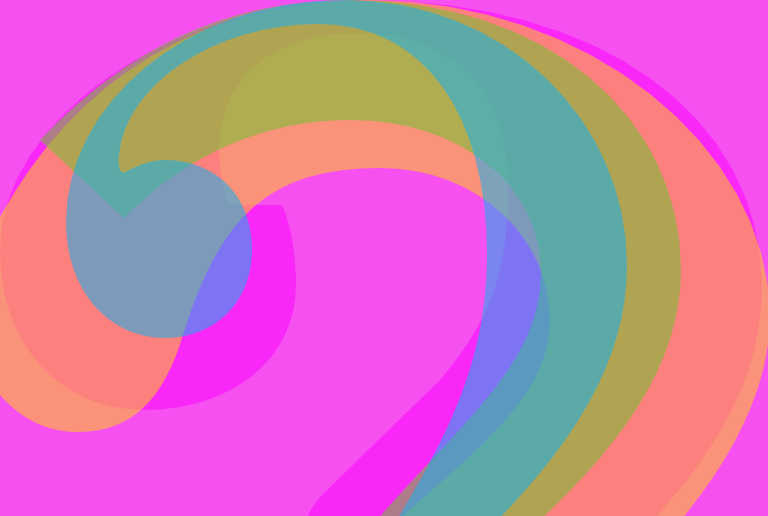
Write a Shadertoy shader that draws this background.

```glsl
// Draws four translucent, overlapping curled ribbons on a flat pink ground.

#define SHEET vec2(768, 516)   // drawing units across the canvas, y downward
#define STEPS 16               // chords per curve
#define OPACITY 0.55           // opacity of each ribbon
#define GROUND vec3(0.965, 0.314, 0.941)
#define MAGENTA vec3(0.985, 0.027, 1.0)
#define AMBER vec3(1.0, 0.784, 0.098)
#define LEAF vec3(0.447, 0.757, 0.190)
#define AZURE vec3(0.090, 0.690, 0.933)

// Pen state: the point being shaded, the outline so far and its nearest edge
vec2 point, pen, origin;
float side, nearest;

void moveTo(vec2 a) {
    pen = origin = a;
    side = -1.0;
    nearest = 1e9;
}

// Add a straight edge: flip the side at each crossing, keep the least distance
void lineTo(vec2 b) {
    vec2 e = b - pen, w = point - pen;
    vec2 d = w - e * clamp(dot(w, e) / max(dot(e, e), 1e-6), 0.0, 1.0);
    nearest = min(nearest, dot(d, d));
    if ((pen.y > point.y) != (b.y > point.y) && w.x < e.x * w.y / e.y) side = -side;
    pen = b;
}

// Add a cubic curve with two control points
void curveTo(vec2 b, vec2 c, vec2 d) {
    vec2 a = pen;
    for (int i = 1; i <= STEPS; i++) {
        float t = float(i) / float(STEPS), s = 1.0 - t;
        lineTo(s * s * s * a + 3.0 * s * t * (s * b + t * c) + t * t * t * d);
    }
}

// Close the outline and blend its smooth-edged fill over the colour below
vec3 fill(vec3 below, vec3 ink, float pixel) {
    lineTo(origin);
    float coverage = clamp(0.5 + side * sqrt(nearest) / pixel, 0.0, 1.0);
    return mix(below, ink, OPACITY * coverage);
}

// Wide ribbon with a square-cut bulb
void magentaRibbon() {
    moveTo(vec2(635, 540));
    curveTo(vec2(715, 455), vec2(762, 380), vec2(762, 285));
    curveTo(vec2(760, 115), vec2(600, 0), vec2(365, 0));
    curveTo(vec2(170, 0), vec2(0, 120), vec2(0, 250));
    curveTo(vec2(0, 345), vec2(60, 410), vec2(145, 410));
    curveTo(vec2(230, 410), vec2(296, 360), vec2(296, 285));
    curveTo(vec2(296, 255), vec2(291, 225), vec2(282, 205));
    lineTo(vec2(228, 205));
    curveTo(vec2(222, 187), vec2(219, 168), vec2(219, 148));
    curveTo(vec2(219, 78), vec2(275, 33), vec2(355, 33));
    curveTo(vec2(455, 33), vec2(508, 90), vec2(508, 190));
    curveTo(vec2(508, 275), vec2(490, 320), vec2(440, 380));
    lineTo(vec2(325, 492));
    curveTo(vec2(310, 507), vec2(308, 514), vec2(300, 540));
}

// Broad arch with a soft round end
void amberRibbon() {
    moveTo(vec2(664, 540));
    curveTo(vec2(735, 460), vec2(770, 385), vec2(770, 315));
    curveTo(vec2(768, 145), vec2(585, 0), vec2(370, 0));
    curveTo(vec2(200, 0), vec2(75, 80), vec2(0, 217));
    curveTo(vec2(-40, 280), vec2(-40, 350), vec2(0, 395));
    curveTo(vec2(22, 420), vec2(48, 432), vec2(78, 432));
    curveTo(vec2(135, 432), vec2(165, 395), vec2(183, 335));
    curveTo(vec2(220, 215), vec2(270, 168), vec2(380, 168));
    curveTo(vec2(480, 168), vec2(550, 240), vec2(550, 320));
    curveTo(vec2(550, 400), vec2(470, 455), vec2(375, 540));
}

// Arch with a slanted, flat end
void leafRibbon() {
    moveTo(vec2(518, 540));
    curveTo(vec2(620, 450), vec2(681, 365), vec2(681, 270));
    curveTo(vec2(681, 115), vec2(545, 0), vec2(350, 0));
    curveTo(vec2(225, 0), vec2(125, 50), vec2(40, 140));
    lineTo(vec2(124, 218));
    curveTo(vec2(185, 155), vec2(265, 120), vec2(350, 120));
    curveTo(vec2(460, 120), vec2(541, 185), vec2(541, 272));
    curveTo(vec2(541, 370), vec2(450, 430), vec2(360, 540));
}

// Tapering arch that ends in a ball
void azureRibbon() {
    moveTo(vec2(478, 540));
    curveTo(vec2(575, 445), vec2(627, 360), vec2(627, 265));
    curveTo(vec2(627, 120), vec2(505, 0), vec2(345, 0));
    curveTo(vec2(185, 0), vec2(66, 105), vec2(66, 222));
    curveTo(vec2(66, 290), vec2(108, 338), vec2(165, 338));
    curveTo(vec2(215, 338), vec2(252, 302), vec2(252, 250));
    curveTo(vec2(252, 195), vec2(215, 160), vec2(165, 160));
    curveTo(vec2(148, 160), vec2(133, 168), vec2(125, 172));
    curveTo(vec2(119, 174), vec2(118, 165), vec2(119, 155));
    curveTo(vec2(125, 85), vec2(215, 24), vec2(318, 24));
    curveTo(vec2(425, 24), vec2(487, 115), vec2(487, 255));
    curveTo(vec2(487, 375), vec2(435, 455), vec2(385, 540));
}

void mainImage(out vec4 fragColor, in vec2 fragCoord) {
    vec2 uv = fragCoord / iResolution.xy;
    point = vec2(uv.x, 1.0 - uv.y) * SHEET;
    float pixel = SHEET.y / iResolution.y;

    // Stack the ribbons from back to front
    vec3 color = GROUND;
    magentaRibbon(); color = fill(color, MAGENTA, pixel);
    amberRibbon();   color = fill(color, AMBER, pixel);
    leafRibbon();    color = fill(color, LEAF, pixel);
    azureRibbon();   color = fill(color, AZURE, pixel);
    fragColor = vec4(color, 1.0);
}
```
